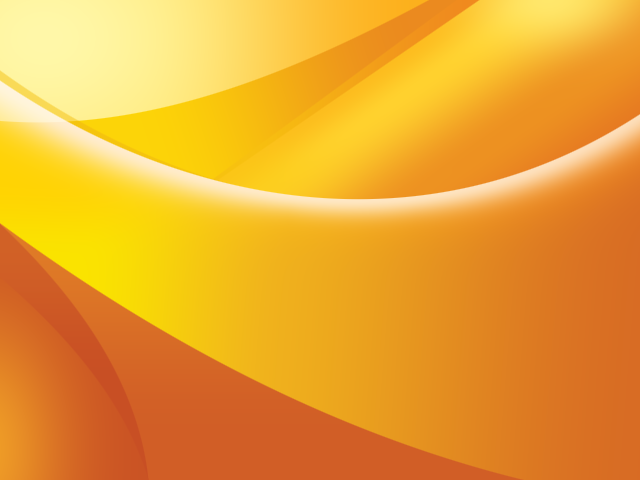
Write a Shadertoy shader that draws this background.

```glsl
// Warm abstract background: sweeping gold and orange layers under a glowing white arc.

// Antialiased mask, 1 where d is positive
float mask(float d) {
    return clamp(d / max(fwidth(d), 1e-5) + 0.5, 0.0, 1.0);
}

// Soft round spot of light
float spot(vec2 p, vec2 center, vec2 size) {
    vec2 q = (p - center) / size;
    return exp(-dot(q, q));
}

// Layers behind the arc
vec3 upperLayers(vec2 p, float arc) {
    // Middle band, from yellow to orange
    float along = p.x + 0.25 * (p.y - 0.7);
    vec3 color = mix(vec3(0.99, 0.83, 0.03), vec3(0.92, 0.54, 0.12), smoothstep(0.22, 0.72, along));

    // Narrow diagonal strip
    float strip = mask(0.639 + 0.98 * (p.x - 0.345) - p.y);
    vec3 stripColor = mix(vec3(0.97, 0.76, 0.06), vec3(0.94, 0.54, 0.12), smoothstep(0.35, 0.75, p.x));
    color = mix(color, stripColor, strip);

    // Right sheet, bright along the diagonal
    float below = 0.641 + 0.918 * (p.x - 0.358) - p.y;
    vec3 sheet = mix(vec3(0.99, 0.74, 0.12), vec3(1.0, 0.82, 0.18), smoothstep(0.0, 0.09, below));
    sheet = mix(sheet, vec3(0.93, 0.57, 0.13), smoothstep(0.09, 0.31, below));
    sheet = mix(sheet, vec3(0.90, 0.47, 0.13), smoothstep(0.32, 0.5, below));
    sheet = mix(sheet, vec3(0.98, 0.80, 0.07), 0.6 * spot(p, vec2(0.38, 0.63), vec2(0.14, 0.1)));
    sheet = mix(sheet, vec3(1.0, 0.92, 0.46), 0.85 * spot(p, vec2(0.86, 1.0), vec2(0.12, 0.09)));
    color = mix(color, sheet, mask(below));

    // Pale sheet at the upper left
    float q = p.x - 0.06;
    float paleMask = mask(p.y - 0.745 - q * q * (0.88 - 0.32 * q));
    vec3 pale = mix(vec3(1.0, 0.90, 0.44), vec3(0.99, 0.69, 0.11), smoothstep(0.2, 0.66, p.x));
    pale = mix(pale, vec3(1.0, 0.97, 0.66), spot(p, vec2(0.07, 0.92), vec2(0.24, 0.25)));
    color = mix(color, pale, paleMask);

    // Thin shade riding on the arc
    float shade = mask(arc + 0.021 * (1.0 - p.x / 0.36) - p.y) * step(p.x, 0.36);
    return mix(color, vec3(0.95, 0.75, 0.06), shade * mix(0.75, 0.5, paleMask));
}

// Large sheet in front, with the glow under its upper rim
vec3 frontSheet(vec2 p, float arc) {
    float t = p.x - 0.06 * (p.y - 0.4);
    vec3 color = mix(vec3(0.98, 0.89, 0.0), vec3(0.945, 0.71, 0.11), smoothstep(0.12, 0.45, t));
    color = mix(color, vec3(1.0, 0.83, 0.0), smoothstep(0.47, 0.62, p.y) * smoothstep(0.35, 0.1, p.x));
    color = mix(color, vec3(0.845, 0.42, 0.14), smoothstep(0.33, 1.05, t));

    float depth = max(arc - p.y, 0.0);
    float width = 0.036 + 0.09 * max(0.45 - p.x, 0.0) + 0.05 * max(p.x - 0.65, 0.0);
    float halo = exp(-pow(depth / (2.2 * width), 2.0));
    float rim = exp(-pow(depth / width, 2.0));
    vec3 haloColor = mix(vec3(1.0, 0.82, 0.08), vec3(0.99, 0.61, 0.12), smoothstep(0.2, 0.85, p.x));
    color = mix(color, haloColor, 0.7 * halo);
    color = mix(color, vec3(1.0, 0.93, 0.84), rim * mix(0.98, 0.84, p.x));

    // Pale sheet showing through at the left
    float q = p.x - 0.06;
    float overlap = mask(p.y - 0.745 - 0.85 * q * q);
    return mix(color, vec3(1.0, 0.99, 0.91), 0.5 * overlap);
}

// Rust sheet and rounded form in the lower left corner
vec3 cornerLayers(vec2 p) {
    vec3 color = mix(vec3(0.82, 0.37, 0.15), vec3(0.875, 0.48, 0.15), smoothstep(0.1, 0.5, p.y));
    float outer = mask(0.232 - p.y * (0.075 + 0.675 * p.y) - p.x);
    vec3 band = mix(vec3(0.785, 0.31, 0.14), vec3(0.82, 0.38, 0.15), smoothstep(0.2, 0.5, p.y));
    color = mix(color, band, outer);

    float inner = mask(0.232 - p.y * (0.22 + 0.78 * p.y) - p.x);
    float light = spot(p, vec2(-0.03, 0.06), vec2(0.13, 0.28));
    vec3 core = mix(vec3(0.79, 0.32, 0.14), vec3(0.94, 0.62, 0.15), light);
    return mix(color, core, inner);
}

void mainImage(out vec4 fragColor, in vec2 fragCoord) {
    vec2 p = fragCoord / iResolution.xy;

    // Boundary curves, as heights over x
    float d = p.x - 0.56;
    float arc = 0.585 + d * d * (0.81 + 0.15 * d + 0.2 * d * d);
    float slope = 0.535 - 0.981 * p.x + 0.4 * p.x * p.x;

    vec3 color = upperLayers(p, arc);
    color = mix(color, frontSheet(p, arc), mask(arc - p.y));
    color = mix(color, cornerLayers(p), mask(slope - p.y));
    fragColor = vec4(color, 1.0);
}
```
